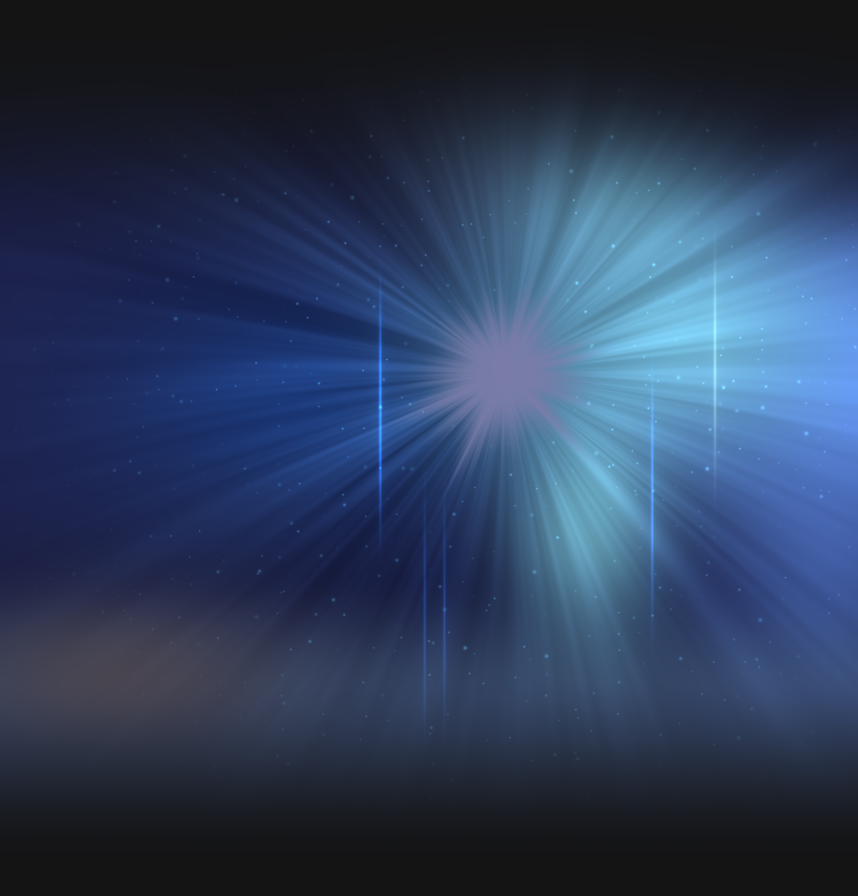
This background is drawn by a WebGL 1 fragment shader. Its source:

```glsl
precision highp float;
// A burst of light rays in dark blue space, with thin vertical streaks and dust.
// Soft elliptical glows lay down the colour, gradient noise sampled on the
// direction from the centre forms the rays, and a hashed grid scatters stars.
uniform vec2 u_resolution;

const vec2 CENTER = vec2(0.563, 0.583);
const vec3 NIGHT = vec3(0.078, 0.079, 0.084);
const vec3 NAVY = vec3(0.085, 0.10, 0.235);
const vec3 INDIGO = vec3(0.125, 0.145, 0.32);
const vec3 ROYAL = vec3(0.085, 0.21, 0.48);
const vec3 AZURE = vec3(0.38, 0.56, 0.95);
const vec3 CYAN = vec3(0.47, 0.77, 0.90);
const vec3 TEAL = vec3(0.43, 0.69, 0.78);
const vec3 SLATE = vec3(0.20, 0.26, 0.38);
const vec3 UMBER = vec3(0.29, 0.265, 0.30);
const vec3 MAUVE = vec3(0.48, 0.49, 0.66);

vec2 hash2(vec2 p) {
  vec3 q = fract(p.xyx * vec3(0.1031, 0.1030, 0.0973));
  q += dot(q, q.yzx + 33.33);
  return fract((q.xx + q.yz) * q.zy);
}

float gradientAt(vec2 cell, vec2 f, vec2 corner) {
  return dot(hash2(cell + corner) * 2.0 - 1.0, f - corner);
}

float gradientNoise(vec2 p) {
  vec2 i = floor(p);
  vec2 f = p - i;
  vec2 u = f * f * f * (f * (f * 6.0 - 15.0) + 10.0);
  float low = mix(gradientAt(i, f, vec2(0.0)), gradientAt(i, f, vec2(1.0, 0.0)), u.x);
  float high = mix(gradientAt(i, f, vec2(0.0, 1.0)), gradientAt(i, f, vec2(1.0)), u.x);
  return mix(low, high, u.y);
}

// Elliptical falloff, 1 at its centre
float glow(vec2 p, vec2 center, vec2 size) {
  vec2 d = (p - center) / size;
  return exp(-dot(d, d));
}

// Wedge of light around one angle, in degrees
float beam(vec2 dir, float angle, float sharpness) {
  float a = radians(angle);
  return pow(max(dot(dir, vec2(cos(a), sin(a))), 0.0), sharpness);
}

// Broad to fine bands that drift with radius, so rays begin and end
float rayPattern(vec2 dir, float radius) {
  float broad = gradientNoise(dir * 6.0 + 20.0 + radius * 1.5);
  float medium = gradientNoise(dir * 15.0 + 50.0 + radius * 2.5);
  float fine = gradientNoise(dir * 34.0 + 90.0 + radius * 3.0);
  return broad * 0.6 + medium * 0.45 + fine * 0.25;
}

// Vertical light line, brightest at its middle
float streak(vec2 p, float x, float middle, float halfLength) {
  float d = abs(p.x - x);
  float along = 1.0 - smoothstep(0.0, 1.0, abs(p.y - middle) / halfLength);
  return along * (0.75 * exp(-d * d / 0.0000022) + 0.15 * exp(-d / 0.006));
}

// One star per grid cell, kept inside the cell; few cells shine strongly
float stars(vec2 p, float scale, float seed) {
  vec2 cell = floor(p * scale);
  vec2 spot = 0.2 + 0.6 * hash2(cell + seed);
  vec2 trait = hash2(cell + seed + 71.0);
  float d = length(fract(p * scale) - spot) / scale;
  float size = mix(0.0010, 0.0022, pow(trait.y, 4.0));
  return exp(-d * d / (size * size)) * smoothstep(0.6, 1.1, trait.x);
}

void main() {
  vec2 p = gl_FragCoord.xy / u_resolution.y;
  vec2 d = p - CENTER;
  float radius = length(d);
  vec2 dir = d / max(radius, 0.0001);

  // Broad glows
  vec3 color = NAVY;
  color = mix(color, INDIGO, 0.8 * glow(p, vec2(0.0, 0.58), vec2(0.25, 0.22)));
  color = mix(color, ROYAL, 0.8 * glow(p, vec2(0.36, 0.56), vec2(0.25, 0.13)));
  color = mix(color, SLATE, 0.8 * glow(p, vec2(0.56, 0.83), vec2(0.14, 0.12)));
  color = mix(color, SLATE, 0.95 * smoothstep(0.36, 0.23, p.y));
  color = mix(color, UMBER, 0.9 * glow(p, vec2(0.13, 0.245), vec2(0.18, 0.085)));
  color = mix(color, AZURE, 0.38 * glow(p, vec2(0.93, 0.36), vec2(0.12, 0.13)));
  color = mix(color, AZURE, glow(p, vec2(0.99, 0.58), vec2(0.23, 0.18)));
  color = mix(color, TEAL, 0.7 * glow(p, vec2(0.70, 0.76), vec2(0.14, 0.11)));
  color = mix(color, TEAL, 0.95 * glow(p, vec2(0.655, 0.43), vec2(0.08, 0.14)));
  color = mix(color, CYAN, 0.97 * glow(p, vec2(0.755, 0.625), vec2(0.17, 0.12)));

  // Rays, strongest along the diagonal and sideways beams
  float diagonals = beam(dir, 31.0, 90.0) + 0.8 * beam(dir, -34.0, 110.0)
    + beam(dir, 148.0, 80.0) + beam(dir, 206.0, 60.0);
  float sideways = 0.35 + 0.65 * dir.x * dir.x;
  float reach = exp(-radius * radius / 0.15) * smoothstep(0.03, 0.13, radius);
  float rays = rayPattern(dir, radius);
  color *= 1.0 + 0.4 * rays * reach;
  float light = (0.08 + 0.45 * rays) * sideways + diagonals * (0.16 + 0.2 * rays);
  color += vec3(0.32, 0.55, 0.72) * max(light, 0.0) * reach * (1.0 - 0.6 * color.b);

  // Central bloom with a spiky rim
  float spikes = gradientNoise(dir * 5.0 + 7.0) * 0.8 + rays;
  float rim = radius * (1.0 - 0.65 * spikes);
  color = mix(color, CYAN * 0.75, 0.4 * exp(-radius * radius / 0.015));
  color = mix(color, MAUVE, 0.95 * (1.0 - smoothstep(0.025, 0.105, rim)));

  // Vertical streaks
  float lines = streak(p, 0.4245, 0.54, 0.18) + 0.35 * streak(p, 0.474, 0.32, 0.18)
    + 0.35 * streak(p, 0.496, 0.32, 0.17) + 0.6 * streak(p, 0.728, 0.44, 0.18);
  color += vec3(0.10, 0.36, 0.80) * lines;
  color += vec3(0.20, 0.22, 0.16) * streak(p, 0.798, 0.59, 0.18);

  // Scattered dust in three sizes of grid, absent from the bloom
  float dust = 0.0;
  for (int i = 0; i < 3; i++) {
    float layer = float(i);
    dust += stars(p, 17.0 + 13.0 * layer, 13.0 + 37.0 * layer);
  }
  float dusty = smoothstep(0.65, 0.2, radius) * smoothstep(0.06, 0.13, radius);
  color += vec3(0.16, 0.34, 0.42) * dust * dusty;

  // Fade to night above and below
  float crown = 0.03 * glow(p, vec2(0.62, 0.9), vec2(0.25, 0.3));
  float fade = smoothstep(0.04, 0.24, p.y) * (1.0 - smoothstep(0.70, 0.96, p.y - crown));
  gl_FragColor = vec4(mix(NIGHT, color, fade), 1.0);
}
```
